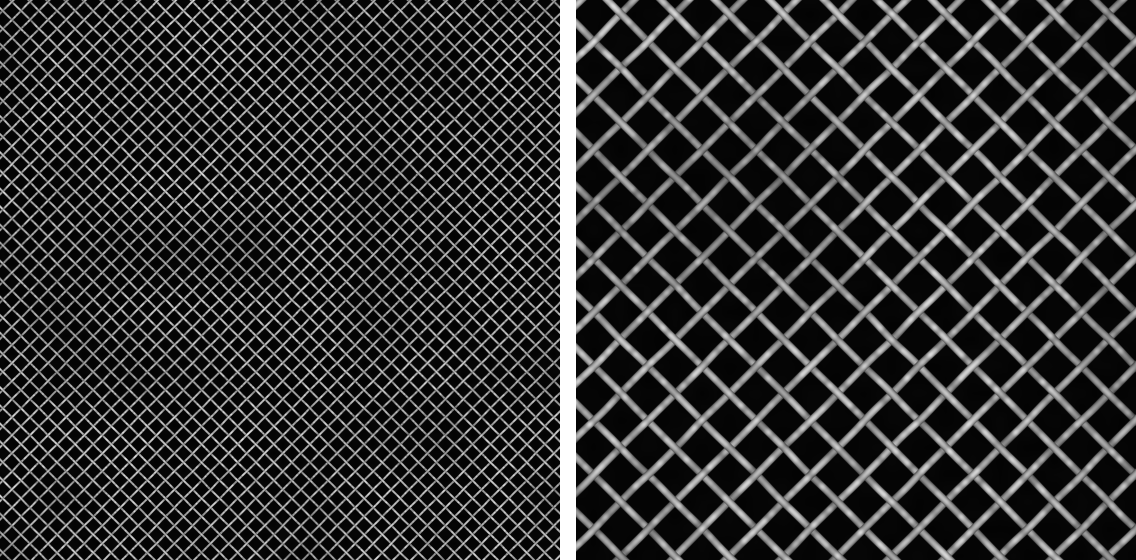
Left: the whole. Right: its middle third, enlarged.
This pattern is drawn by a Shadertoy shader. Its source:

```glsl
// Diagonal woven steel wire mesh over a near-black background.

const vec2 REPEATS = vec2(31.0, 31.0);       // diamonds across and down
const vec2 CROSSING = vec2(0.360, 0.626);    // position of one wire crossing
const float WIRE_RADIUS = 0.100;             // in units of wire spacing
const float PI = 3.14159;
const vec3 BACKGROUND = vec3(0.012);
const vec3 STEEL = vec3(0.74);

float hash(vec2 p) {
    vec3 q = fract(vec3(p.xyx) * 0.1031);
    q += dot(q, q.yzx + 33.33);
    return fract((q.x + q.y) * q.z);
}

float valueNoise(vec2 p) {
    vec2 cell = floor(p);
    vec2 f = fract(p);
    f = f * f * (3.0 - 2.0 * f);
    float low = mix(hash(cell), hash(cell + vec2(1.0, 0.0)), f.x);
    float high = mix(hash(cell + vec2(0.0, 1.0)), hash(cell + 1.0), f.x);
    return mix(low, high, f.y);
}

// Returns brightness, coverage and weave height of the nearest wire.
vec3 wire(float across, float along, float seed, float pixel) {
    float index = floor(across + 0.5);
    float wobble = 0.03 * (valueNoise(vec2(along * 1.2, index * 7.0 + seed)) - 0.5);
    float offset = across - index + wobble;
    float height = cos(PI * (along + index + seed));

    // Soft rounded profile: bright ridge falling to dark sides
    float profile = clamp(abs(offset) / (WIRE_RADIUS + 0.02), 0.0, 1.0);
    float roundness = 1.0 - profile * profile;
    float wear = mix(0.78, 1.08, valueNoise(vec2(along * 7.0, index * 3.0 + seed)));
    float dip = mix(0.86, 1.02, smoothstep(-1.0, 0.2, height));
    float brightness = mix(0.12, 1.0, roundness) * wear * dip;

    float edge = 0.8 * pixel;
    float coverage = 1.0 - smoothstep(WIRE_RADIUS - edge, WIRE_RADIUS + edge, abs(offset));
    return vec3(brightness, coverage, height);
}

void mainImage(out vec4 fragColor, in vec2 fragCoord) {
    vec2 uv = fragCoord / iResolution.xy;
    vec2 p = (uv - CROSSING) * REPEATS;
    vec2 diagonal = vec2(p.x + p.y, p.x - p.y);
    float pixel = length(REPEATS / iResolution.xy);

    vec3 falling = wire(diagonal.x, diagonal.y, 0.0, pixel);
    vec3 rising = wire(diagonal.y, diagonal.x, 1.0, pixel);

    // Alternate which wire passes on top
    bool fallingOnTop = falling.z > rising.z;
    vec3 over = fallingOnTop ? falling : rising;
    vec3 under = fallingOnTop ? rising : falling;

    // Broad unevenness of the metal finish
    vec3 steel = STEEL * mix(0.86, 1.10, valueNoise(uv * 9.0));

    vec3 color = BACKGROUND + 0.012 * valueNoise(p * 4.0);
    color = mix(color, steel * under.x, under.y);
    color = mix(color, steel * over.x, over.y);

    fragColor = vec4(color, 1.0);
}
```
